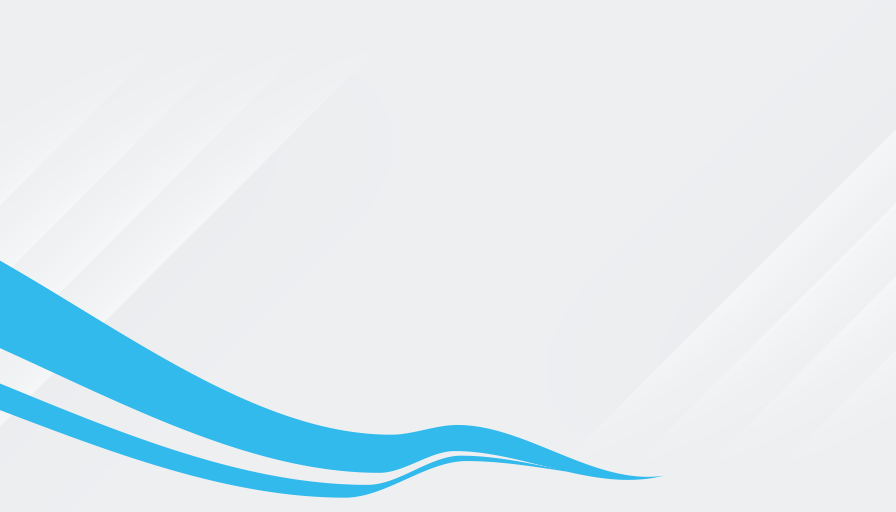
Reproduce this background procedurally as a WebGL 1 fragment shader.

```glsl
precision highp float;
// Pale background with folded diagonal bands in two corners and a blue double ribbon sweeping along the bottom.

uniform vec2 u_resolution;

// Cubic Hermite segment; each knot is (x, y, slope).
float segment(float x, vec3 a, vec3 b) {
  float span = b.x - a.x;
  float t = clamp((x - a.x) / span, 0.0, 1.0);
  float s = 1.0 - t;
  return mix(a.y, b.y, t * t * (3.0 - 2.0 * t)) + span * t * s * (s * a.z - t * b.z);
}

// Ribbon edge running from the left through a trough and a crest to its tip.
float edgeHeight(float x, vec3 start, vec2 trough, vec2 crest, vec3 tip) {
  vec3 low = vec3(trough, 0.0);
  vec3 high = vec3(crest, 0.0);
  if (x < low.x) return segment(x, start, low);
  if (x < high.x) return segment(x, low, high);
  return segment(x, high, tip);
}

// Antialiased coverage between two heights.
float between(float y, float bottom, float top, float pixel) {
  float below = clamp((top - y) / pixel + 0.5, 0.0, 1.0);
  float under = clamp((bottom - y) / pixel + 0.5, 0.0, 1.0);
  return max(below - under, 0.0);
}

// Folded bands: bright at each outer edge, fading inward and towards the rim.
float foldLight(float diagonal, float rimDistance, float pixel) {
  float glow = 0.0;
  for (int i = 0; i < 4; i++) {
    float d = 83.3 - 14.4 * float(i) - diagonal;
    glow = mix(glow, exp(-max(d, 0.0) / 8.0), smoothstep(-pixel, pixel, d));
  }
  float outside = diagonal - 83.3;
  float shade = exp(-max(outside, 0.0) / 18.0) * smoothstep(-pixel, pixel, outside);
  return (0.031 * glow - 0.009 * shade) * smoothstep(2.0, 46.0, rimDistance);
}

void main() {
  // The canvas is 100 units high.
  vec2 p = gl_FragCoord.xy / u_resolution * vec2(175.3, 100.0);
  float pixel = 100.0 / u_resolution.y;

  // Paper with the bands on the left and their mirrored twin on the right
  float diagonal = p.x + 100.0 - p.y;
  float light = foldLight(diagonal, 100.0 - p.y, pixel)
              + foldLight(283.8 - diagonal, p.y, pixel);
  vec3 color = vec3(0.932, 0.937, 0.945) + light * vec3(1.0, 0.97, 0.85);

  // Wide upper ribbon
  float top = edgeHeight(p.x, vec3(0.0, 49.1, -0.57), vec2(76.5, 15.1),
                         vec2(89.5, 17.0), vec3(129.9, 7.1, 0.15));
  float bottom = edgeHeight(p.x, vec3(0.0, 32.0, -0.45), vec2(74.2, 7.65),
                            vec2(89.0, 11.9), vec3(129.9, 7.1, 0.25));
  float ribbon = between(p.y, bottom, top, pixel);

  // Narrow lower ribbon, joining the upper one before its tip
  top = edgeHeight(p.x, vec3(0.0, 25.1, -0.41), vec2(71.9, 5.3),
                   vec2(90.2, 11.0), vec3(119.9, 6.7, -0.1));
  bottom = edgeHeight(p.x, vec3(0.0, 19.9, -0.38), vec2(67.5, 2.8),
                      vec2(91.3, 9.95), vec3(119.9, 6.7, -0.1));
  ribbon = max(ribbon, between(p.y, bottom, top, pixel));

  gl_FragColor = vec4(mix(color, vec3(0.20, 0.73, 0.93), ribbon), 1.0);
}
```
